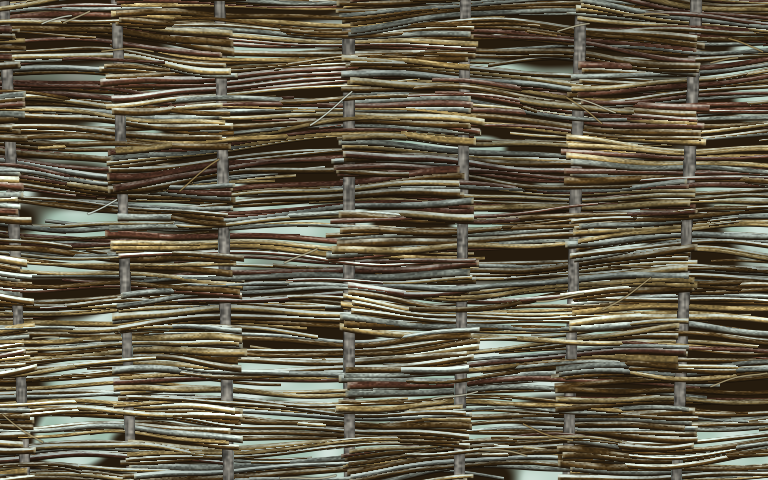
Write a WebGL 2 fragment shader that draws this texture.

```glsl
#version 300 es
// Woven willow hurdle: bundles of thin rods passing around upright stakes.
precision highp float;
uniform vec2 u_resolution;
out vec4 fragColor;
const float PI = 3.14159265, BANDS = 12.63;  // woven bands in the canvas height
const float STAKE_GAP = 0.2405;  // stake spacing, in canvas heights
const int RODS = 10;             // rods in one bundle
const vec3 SHADOW = vec3(0.145, 0.105, 0.055), BROWN = vec3(0.34, 0.25, 0.12);
const vec3 RUSSET = vec3(0.36, 0.23, 0.17), TAN = vec3(0.60, 0.51, 0.31);
const vec3 SILVER = vec3(0.57, 0.60, 0.55), PALE = vec3(0.84, 0.90, 0.87);
const vec3 BARK = vec3(0.43, 0.42, 0.39);

float hash(vec2 p) { return fract(sin(dot(p, vec2(127.1, 311.7))) * 43758.5453); }

float noise(vec2 p) {
  vec2 i = floor(p), f = fract(p);
  f = f * f * (3.0 - 2.0 * f);
  return mix(mix(hash(i), hash(i + vec2(1, 0)), f.x),
             mix(hash(i + vec2(0, 1)), hash(i + vec2(1, 1)), f.x), f.y);
}

float segmentDistance(vec2 p, vec2 a, vec2 b) {
  vec2 pa = p - a, ba = b - a;
  return length(pa - ba * clamp(dot(pa, ba) / dot(ba, ba), 0.0, 1.0));
}

// Stake coordinate: whole numbers lie on the leaning stakes.
float stakeCoord(vec2 p) {
  float t = 1.0 - p.y;
  float q = (p.x - 0.008 - 0.045 * t) / (STAKE_GAP - 0.0145 * t);
  return q + 0.13 * exp(-2.0 * (q - 1.9) * (q - 1.9));
}

// Round rod: n runs from -1 (underside) to 1 (top), u along its length.
vec3 rodColor(vec2 seed, float n, float u, float down) {
  float kind = hash(seed + 3.7);
  vec3 c = mix(BROWN, RUSSET, step(0.36 + 0.14 * down, kind));
  c = mix(c, TAN, step(0.62 - 0.06 * down, kind));
  c = mix(c, SILVER * 0.8, step(0.86 - 0.06 * down, kind));
  float streak = noise(vec2(u * 7.0, n * 1.5) + seed * 7.0);
  float fleck = noise(vec2(u * 50.0, n * 2.5) + seed * 5.0);
  c *= (0.7 + 0.5 * streak) * (0.8 + 0.4 * fleck);
  c = mix(SHADOW * 0.85, c, smoothstep(-0.9, 0.1, n));
  float shine = smoothstep(-0.05, 0.45, n) * smoothstep(1.2, 0.75, n);
  float gloss = 0.05 + 0.6 * streak + 0.2 * fleck + 0.9 * (hash(seed + 6.6) - 0.5);
  return mix(c, PALE, clamp(shine * gloss * (0.85 + 0.5 * down), 0.0, 0.95));
}

vec3 stakeColor(float n, vec2 p) {
  float grain = noise(p * vec2(260.0, 60.0)), knots = noise(p * vec2(120.0, 170.0) + 9.0);
  vec3 c = BARK * (0.5 + 0.55 * grain + 0.5 * knots);
  return c * (0.4 + 0.7 * sqrt(max(0.0, 1.0 - n * n)));
}

// Blurred daylight behind the weave, stronger toward the bottom.
vec3 backdrop(vec2 p) {
  float light = noise(p * vec2(7.0, 13.0) + 4.0) + 0.35 * (0.5 - p.y);
  vec3 day = mix(PALE, vec3(0.60, 0.72, 0.65), noise(p * 19.0));
  return mix(SHADOW, day, smoothstep(0.52, 0.68, light));
}

// Draws one band; depth holds the nearest surface so far.
void drawBand(inout vec3 col, inout float depth, float q, float row,
              float band, float down, float px) {
  float parity = mod(band + 1.0, 2.0), dir = parity * 2.0 - 1.0;
  float weave = -cos(PI * (q - band)), along = dir * q + 0.20;
  float first = 2.0 * floor((along - parity) * 0.5) + parity;
  for (int age = 1; age >= 0; age--) {
    vec2 bundle = vec2(first - 2.0 * float(age), band);
    float tilt = (hash(bundle + 0.3) - 0.5) * 0.7, late = 0.1 * hash(bundle + 2.2);
    float tone = 0.82 + 0.36 * hash(bundle + 6.1);
    for (int k = 0; k < RODS; k++) {
      vec2 seed = bundle + vec2(0.137, 0.071) * float(k + 1);
      float a = hash(seed), b = hash(seed + 1.9);
      float u = along - bundle.x - late - 0.14 * hash(seed + 4.4);
      float len = 2.3 + 1.7 * b;
      if (u < 0.0 || u > len || hash(seed + 8.3) < 0.06) continue;
      float slot = (float(k) + 0.5 + 1.1 * (a - 0.5)) / float(RODS) - 0.5;
      float y = band + slot * (1.05 + 0.13 * weave) + tilt * sin(0.9 * (u - 0.6))
              + (b - 0.5) * 0.2 * u + 0.03 * sin(u * (3.0 + 3.0 * a) + b * 6.3);
      float radius = mix(0.092, 0.045, u / len) * (0.68 + 0.55 * hash(seed + 5.1));
      float n = (y - row) / radius;
      float cover = smoothstep(px, -px, abs(y - row) - radius) * smoothstep(0.0, 0.012, u);
      float z = weave + 0.35 * a - 0.1 * u + 0.1 * (1.0 - n * n);
      if (cover <= 0.0 || z < depth) continue;
      vec3 c = rodColor(seed, n, u, down) * (0.95 + 0.12 * weave) * tone;
      float cut = smoothstep(0.04, 0.015, u) * smoothstep(1.0, 0.4, abs(n));
      col = mix(col, mix(c, mix(TAN, PALE, 0.4), cut * 0.7 * b), cover);
      if (cover > 0.5) depth = z;
    }
  }
}

// Thin stray twigs lying across the front.
vec3 addTwigs(vec3 col, vec2 p, float px) {
  for (int i = 0; i < 22; i++) {
    vec2 s = vec2(float(i), 2.6), a = vec2(hash(s) * 1.6, hash(s + 4.0));
    float angle = (hash(s + 7.0) - 0.5) * 1.3;
    vec2 b = a + (0.05 + 0.08 * hash(s + 9.0)) * vec2(cos(angle), sin(angle));
    float d = segmentDistance(p + vec2(0.0, 0.004 * sin(p.x * 40.0)), a, b);
    col = mix(col, SHADOW, 0.5 * smoothstep(0.005, 0.001, d));
    col = mix(col, mix(TAN, PALE, hash(s + 11.0)), 0.85 * smoothstep(px, -px, d - 0.0014));
  }
  return col;
}

void main() {
  vec2 p = gl_FragCoord.xy / u_resolution.y;
  float px = 0.6 / u_resolution.y, down = 1.0 - p.y, q = stakeCoord(p);
  float row = down * BANDS - 0.21;
  row += 0.12 * sin(q * 1.7 + row * 0.6);
  // Stakes sit at depth zero, between rods behind and rods in front.
  float side = (q - floor(q + 0.5)) * STAKE_GAP;
  float halfWidth = 0.0125 + 0.002 * (noise(vec2(floor(q + 0.5), p.y * 9.0)) - 0.5);
  float stake = smoothstep(px, -px, abs(side) - halfWidth);
  vec3 col = mix(backdrop(p), stakeColor(side / halfWidth, p), stake);
  float depth = stake > 0.5 ? 0.0 : -9.0, middle = floor(row + 0.5);
  for (int j = -1; j <= 1; j++)
    drawBand(col, depth, q, row, middle + float(j), down, px * BANDS);
  fragColor = vec4(addTwigs(col, p, px), 1.0);
}
```
